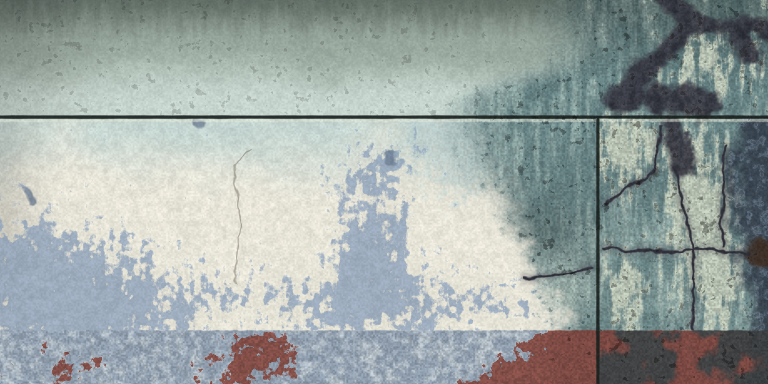
Give the GLSL for this texture, as a WebGL 1 fragment shader.

```glsl
precision highp float;
uniform vec2 u_resolution;

float hash(vec2 p) {
  vec3 q = fract(p.xyx * 0.1031);
  q += dot(q, q.yzx + 33.33);
  return fract((q.x + q.y) * q.z);
}

float noise(vec2 p) {
  vec2 i = floor(p), f = fract(p), e = vec2(1, 0);
  f = f * f * (3.0 - 2.0 * f);
  return mix(mix(hash(i), hash(i + e), f.x),
             mix(hash(i + e.yx), hash(i + e.xx), f.x), f.y);
}

float fbm(vec2 p) {
  float sum = 0.0, amp = 0.533;
  for (int i = 0; i < 4; i++) {
    sum += amp * noise(p);
    p = mat2(1.6, 1.2, -1.2, 1.6) * p + 17.3;
    amp *= 0.5;
  }
  return sum;
}

float segment(vec2 p, vec2 a, vec2 b) {
  vec2 d = b - a, v = p - a;
  return length(v - d * clamp(dot(v, d) / dot(d, d), 0.0, 1.0));
}

float line(float dist, float width, float soft) {
  return 1.0 - smoothstep(width, width + soft, dist);
}

float blob(vec2 p, float x, float y, float rx, float ry) {
  vec2 d = (p - vec2(x, y)) / vec2(rx, ry);
  return exp(-dot(d, d));
}

// Turns paint density into broken coverage
float flakes(float grain, float density, float soft) {
  float limit = mix(0.86, 0.16, min(density, 1.0));
  return smoothstep(limit - soft, limit + soft, grain);
}

void main() {
  vec2 p = gl_FragCoord.xy / u_resolution * vec2(2, 1);
  float px = 1.0 / u_resolution.y;
  float broad = fbm(p * 6.0), mid = fbm(p * 19.0 + 5.0), fine = fbm(p * 62.0 + 9.0);
  float streak = fbm(p * vec2(75, 13));
  float grain = 0.55 * fine + 0.25 * streak + 0.2 * mid;
  vec2 q = p + 0.035 * (vec2(mid, fbm(p * 19.0 + 40.0)) - 0.5);
  vec3 teal = vec3(0.36, 0.47, 0.48), blue = vec3(0.53, 0.61, 0.71);
  vec3 dark = vec3(0.19, 0.19, 0.23);
  float above = smoothstep(0.694, 0.698, p.y);
  float below = line(p.y + 0.004 * fine, 0.139, 0.005);
  float side = smoothstep(1.555, 1.559, p.x) * (1.0 - above);

  // Upper slab
  vec3 upper = mix(vec3(0.78, 0.84, 0.81), vec3(0.6, 0.66, 0.62), smoothstep(0.73, 0.88, p.y + 0.07 * (broad - 0.5)));
  upper = mix(upper, vec3(0.38, 0.43, 0.4), smoothstep(0.88, 1.01, p.y + 0.05 * (streak - 0.5)));
  upper *= 1.0 - 0.15 * blob(p, 0.0, 0.85, 0.18, 0.3);

  // Cream wall with worn blue paint
  float damp = smoothstep(0.48, 0.72, p.y + 0.18 * (broad - 0.5));
  vec3 wall = mix(vec3(0.91, 0.9, 0.85), vec3(0.74, 0.82, 0.81), 0.85 * damp);
  wall = mix(wall, vec3(0.7, 0.78, 0.78), 0.55 * flakes(grain, 0.75 * blob(p, 1.17, 0.62, 0.2, 0.18), 0.12));
  wall *= 1.0 - 0.13 * blob(p, 0.0, 0.55, 0.09, 0.35);
  float worn = 0.14 + 0.72 * blob(p, 0.07, 0.27, 0.23, 0.17)
    + 0.56 * blob(p, 0.97, 0.36, 0.1, 0.17) + 0.46 * blob(p, 1.02, 0.21, 0.42, 0.1)
    + 0.42 * blob(p, 0.35, 0.2, 0.26, 0.13) + 0.32 * blob(p, 1.0, 0.57, 0.13, 0.1);
  wall = mix(wall, blue, 0.78 * flakes(grain, min(worn, 0.85), 0.07));
  float chip = min(segment(q, vec2(0.51, 0.682), vec2(0.53, 0.678)), segment(q, vec2(1.015, 0.6), vec2(1.02, 0.57)));
  chip = min(chip, segment(q, vec2(0.07, 0.51), vec2(0.08, 0.48)));
  wall = mix(wall, blue * 0.8, 0.8 * line(chip, 0.005, 0.008));
  vec3 color = mix(wall, upper, above);

  // Damp teal stain
  float edge = 1.45 - 0.22 * smoothstep(0.14, 0.7, p.y) + 0.27 * smoothstep(0.73, 0.86, p.y);
  float spread = mix(0.035, 0.12, smoothstep(0.3, 0.65, p.y));
  float wet = smoothstep(-spread, spread, p.x - edge + 0.13 * (broad - 0.5) + 0.05 * (fine - 0.5));
  vec3 stain = mix(teal, vec3(0.54, 0.64, 0.63), smoothstep(0.38, 0.72, mix(broad, streak, 0.6)));
  stain = mix(stain, teal * 0.72, 0.6 * blob(p, 1.42, 0.39, 0.12, 0.09));
  stain = mix(stain, vec3(0.7, 0.76, 0.72), 0.5 * blob(p, 1.47, 0.24, 0.09, 0.08));
  stain *= 1.0 - 0.25 * smoothstep(0.78, 1.0, p.y);
  color = mix(color, stain, 0.93 * wet);

  // Mottled plaster and dark right rim
  float bare = 0.22 + 0.5 * blob(p, 1.63, 0.62, 0.11, 0.1)
    + 0.55 * blob(p, 1.84, 0.48, 0.09, 0.16) + 0.48 * blob(p, 1.63, 0.25, 0.07, 0.11)
    + 0.5 * blob(p, 1.86, 0.26, 0.08, 0.12) + 0.35 * blob(p, 1.86, 0.82, 0.14, 0.09);
  float right = max(side, above * smoothstep(1.42, 1.62, p.x));
  color = mix(color, vec3(0.76, 0.79, 0.72), 0.85 * right * flakes(mix(grain, streak, 0.4), min(bare, 0.85), 0.09));
  float rim = smoothstep(1.9, 1.96, p.x + 0.1 * (mid - 0.5) - 0.03 * sin(p.y * 9.0)) * (1.0 - above);
  color = mix(color, mix(vec3(0.2, 0.24, 0.29), blue * 0.75, smoothstep(0.5, 0.8, fine)), 0.9 * rim);

  // Blue band over red undercoat
  vec3 band = mix(vec3(0.54, 0.6, 0.67), vec3(0.69, 0.73, 0.76), smoothstep(0.4, 0.7, grain));
  float rust = 0.42 * blob(p, 0.13, 0.05, 0.17, 0.09)
    + 0.68 * blob(p, 0.66, 0.07, 0.17, 0.12) * line(p.x, 0.777, 0.006)
    + smoothstep(1.12, 1.46, p.x - 1.5 * (p.y - 0.04) * line(p.x, 1.4, 0.12));
  band = mix(band, vec3(0.48, 0.25, 0.22), 0.95 * flakes(mix(mid, fine, 0.45), rust, 0.03));
  float soot = side * smoothstep(0.46, 0.58, mix(broad, mid, 0.5));
  band = mix(band, vec3(0.2, 0.24, 0.25), max(0.85 * soot, 0.9 * rim));
  color = mix(color, band, 0.94 * below);

  // Dark branching stain
  vec2 fork = vec2(1.8, 0.94), bend = vec2(1.7, 0.83);
  float d = min(segment(q, vec2(1.72, 1.02), fork), segment(q, fork, bend));
  d = min(d, segment(q, fork, vec2(2, 0.92))) - 0.024;
  d = min(d, segment(q, bend, vec2(1.6, 0.735)) - 0.036);
  d = min(d, segment(q, vec2(1.93, 0.92), vec2(1.96, 0.86)) - 0.034);
  d = min(d, segment(q, vec2(1.72, 0.75), vec2(1.81, 0.73)) - 0.04);
  d = min(d, segment(q, vec2(1.76, 0.68), vec2(1.77, 0.56)) - 0.03);
  color = mix(color, dark + 0.14 * (fine - 0.4), 0.9 * line(d + 0.07 * (mid - 0.5), -0.012, 0.026));
  color = mix(color, vec3(0.24, 0.18, 0.14), 0.9 * smoothstep(0.4, 0.7, blob(q, 1.98, 0.345, 0.05, 0.05)));

  // Cracks
  vec2 knot = vec2(1.8, 0.36), turn = vec2(1.71, 0.56), hook = vec2(0.62, 0.57);
  float c = min(segment(q, vec2(1.76, 0.56), knot), segment(q, knot, vec2(1.8, 0.14)));
  c = min(c, segment(q, vec2(1.57, 0.35), vec2(1.95, 0.345)));
  c = min(c, segment(q, vec2(1.89, 0.62), vec2(1.88, 0.36)));
  c = min(c, min(segment(q, vec2(1.72, 0.67), turn), segment(q, turn, vec2(1.58, 0.47))));
  c = min(c, segment(q, vec2(1.37, 0.27), vec2(1.54, 0.3)));
  color = mix(color, dark, 0.75 * line(c, 0.001, 0.005) + 0.25 * line(c, 0.0, 0.025));
  float hair = min(segment(q, vec2(0.65, 0.61), hook), segment(q, hook, vec2(0.61, 0.26)));
  color = mix(color, vec3(0.5, 0.48, 0.43), 0.55 * line(hair, 0.0, 0.004));

  // Joints and lit edge
  color = mix(color, vec3(0.88, 0.9, 0.84), 0.55 * line(abs(p.y - 0.687), 0.002, 0.005));
  float joint = mix(abs(p.x - 1.557), 1.0, above);
  joint = min(joint, abs(p.y - 0.695)) + 0.002 * (mid - 0.5);
  color = mix(color, vec3(0.1, 0.13, 0.12), 0.92 * line(joint, 0.002, 0.002 + px));

  // Surface grit and pits
  float grit = noise(p * 230.0) - 0.5;
  color *= 1.0 + grit * mix(0.09, 0.26, max(wet, below)) + 0.12 * (fine - 0.5);
  color *= 1.0 - 0.35 * smoothstep(0.66, 0.78, fine) * max(wet, above * 0.5);
  gl_FragColor = vec4(color, 1);
}
```
